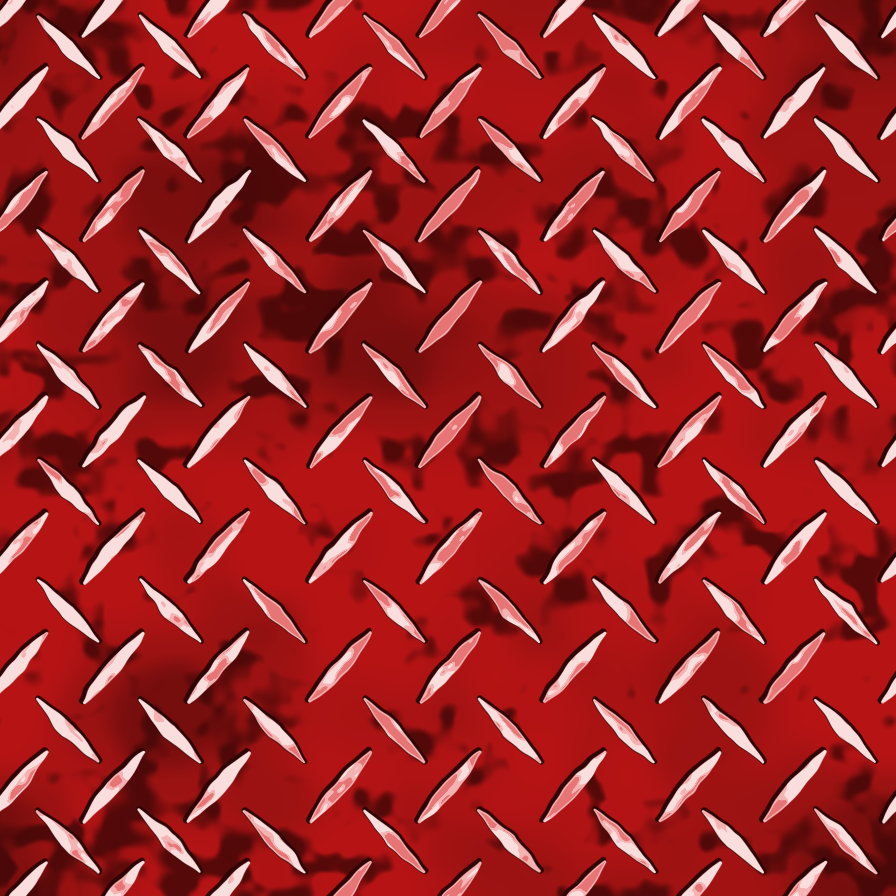
Reproduce this texture procedurally as a Shadertoy shader.

```glsl
// Red diamond tread plate: two interleaved 8 x 8 lattices of slanted studs,
// nudged off their grid by periodic waves, each inked with a heavier upper edge
// and filled with streaky pink tones, over a plate mottled by stained noise.

struct Stud {
    float angle;      // direction of the long axis
    float halfLength;
    float halfWidth;
    float tipRadius;
    float taper;      // 0 = rounded lens, 1 = straight-sided diamond
    float shadeShift; // how far the ink slides to the upper side
    float gloss;      // brightness bias of the fill
    float cellShift;  // lattice offset in cells
    float driftX;     // mean sideways offset
    vec3 waveX;       // strength of the three sideways waves
};

const Stud RISING = Stud(0.855, 0.0508, 0.0064, 0.0018, 0.15, 0.0027, -0.02, 0.0,
                         0.0088, vec3(0.0105, 0.0018, 0.0060));
const Stud FALLING = Stud(-0.80, 0.0480, 0.0072, 0.0014, 0.75, 0.0013, 0.07, 0.5,
                          0.0047, vec3(0.0050, 0.0050, 0.0026));

const float TAU = 6.2831853;
const float REPEATS = 8.0;
const vec3 WAVE_PHASE = vec3(1.3, -0.1, -0.45);
const float DRIFT_Y = 0.0104;
const vec2 WAVE_Y = vec2(0.0122, 0.0026);
const float PHASE_Y = 2.5;
const float INK_WIDTH = 0.0021;
const float EDGE_WOBBLE = 0.0030;
const float STAIN_AMOUNT = 0.82;

const vec3 PLATE = vec3(0.61, 0.07, 0.07);
const vec3 PLATE_LIT = vec3(0.71, 0.075, 0.08);
const vec3 PLATE_DIM = vec3(0.44, 0.05, 0.05);
const vec3 STAIN = vec3(0.25, 0.025, 0.025);
const vec3 INK = vec3(0.19, 0.015, 0.015);
const vec3 PINK_DEEP = vec3(0.91, 0.46, 0.46);
const vec3 PINK_MID = vec3(0.96, 0.70, 0.70);
const vec3 PINK_PALE = vec3(0.98, 0.87, 0.87);

float hash(vec2 p) {
    vec3 q = fract(p.xyx * 0.1031);
    q += dot(q, q.yzx + 33.33);
    return fract((q.x + q.y) * q.z);
}

// Value noise that repeats every 'period' cells
float noise(vec2 x, float period) {
    vec2 i = floor(x), f = fract(x);
    f = f * f * (3.0 - 2.0 * f);
    vec2 a = mod(i, period), b = mod(i + 1.0, period);
    return mix(mix(hash(a), hash(vec2(b.x, a.y)), f.x),
               mix(hash(vec2(a.x, b.y)), hash(b), f.x), f.y);
}

float clouds(vec2 p, float cells) {
    return 0.55 * noise(p * cells, cells)
         + 0.30 * noise(p * cells * 2.0 + 7.0, cells * 2.0)
         + 0.15 * noise(p * cells * 4.0 + 3.0, cells * 4.0);
}

float cover(float d) {
    float blur = 0.8 / iResolution.y;
    return 1.0 - smoothstep(-blur, blur, d);
}

// Distance to a tapered bar lying along the x axis
float studDistance(vec2 q, Stud kind) {
    float along = clamp(q.x, -kind.halfLength, kind.halfLength);
    float t = abs(along) / kind.halfLength;
    float profile = mix(1.0 - t * t, 1.0 - t, kind.taper);
    return length(vec2(q.x - along, q.y)) - kind.halfWidth * profile - kind.tipRadius;
}

vec2 studCenter(vec2 cell, Stud kind) {
    vec2 theta = TAU * cell / REPEATS;
    float dx = kind.driftX + dot(kind.waveX, cos(theta.x * vec3(1, 2, 3) + WAVE_PHASE));
    float dy = DRIFT_Y + dot(WAVE_Y, cos(theta.y * vec2(1, 2) + PHASE_Y));
    return (cell + kind.cellShift) / REPEATS + vec2(dx, dy);
}

// Streaky three-tone fill with a mid-pink rim
vec3 studFill(vec2 q, float d, vec2 center, float seed, Stud kind) {
    float streak = 0.7 * noise(q * vec2(30, 95) + seed * 97.0, 256.0)
                 + 0.3 * noise(q * vec2(85, 210) + seed * 53.0, 256.0);
    float level = streak + kind.gloss + 0.2 * (seed - 0.5) + 0.13 * cos(TAU * center.x);
    vec3 tone = mix(PINK_DEEP, PINK_MID, smoothstep(0.43, 0.46, level));
    tone = mix(tone, PINK_PALE, smoothstep(0.53, 0.56, level));
    return mix(tone, max(tone, PINK_MID), smoothstep(-0.0022, -0.0012, d));
}

vec3 drawStuds(vec3 color, vec2 p, Stud kind) {
    vec2 home = floor(p * REPEATS - kind.cellShift + 0.5);
    vec2 axis = vec2(cos(kind.angle), sin(kind.angle));
    for (int y = -1; y <= 1; y++)
    for (int x = -1; x <= 1; x++) {
        vec2 cell = home + vec2(x, y);
        vec2 center = studCenter(cell, kind);
        vec2 r = p - center;
        vec2 q = vec2(dot(r, axis), dot(r, vec2(-axis.y, axis.x)));
        float seed = hash(mod(cell, REPEATS) + 19.0 + 40.0 * kind.cellShift);
        float d = studDistance(q, kind);
        float ink = studDistance(q - vec2(0.0, kind.shadeShift), kind) - INK_WIDTH;
        color = mix(color, INK, cover(ink));
        color = mix(color, studFill(q, d, center, seed, kind), cover(d));
    }
    return color;
}

// Painted sheet: broad light and dim areas, then soft dark stains
vec3 plateColor(vec2 p) {
    float broad = clouds(p, 5.0);
    vec3 color = mix(PLATE, PLATE_LIT, smoothstep(0.48, 0.75, broad));
    color = mix(color, PLATE_DIM, 0.85 * smoothstep(0.47, 0.25, broad));
    vec2 warped = p + 0.03 * (vec2(clouds(p, 14.0), clouds(p + 0.37, 14.0)) - 0.5);
    float blot = 0.7 * noise(warped * 30.0, 30.0) + 0.3 * noise(warped * 62.0, 62.0);
    float patchiness = clouds(p + 0.61, 6.0) - 0.5;
    return mix(color, STAIN, STAIN_AMOUNT * smoothstep(0.60, 0.84, blot + 0.5 * patchiness));
}

void mainImage(out vec4 fragColor, in vec2 fragCoord) {
    vec2 p = fragCoord / iResolution.y;
    vec2 wobble = vec2(noise(p * 64.0, 64.0), noise(p * 64.0 + 31.0, 64.0)) - 0.5;
    vec2 handDrawn = p + EDGE_WOBBLE * wobble;
    vec3 color = plateColor(p);
    color = drawStuds(color, handDrawn, RISING);
    color = drawStuds(color, handDrawn, FALLING);
    fragColor = vec4(color, 1.0);
}
```
